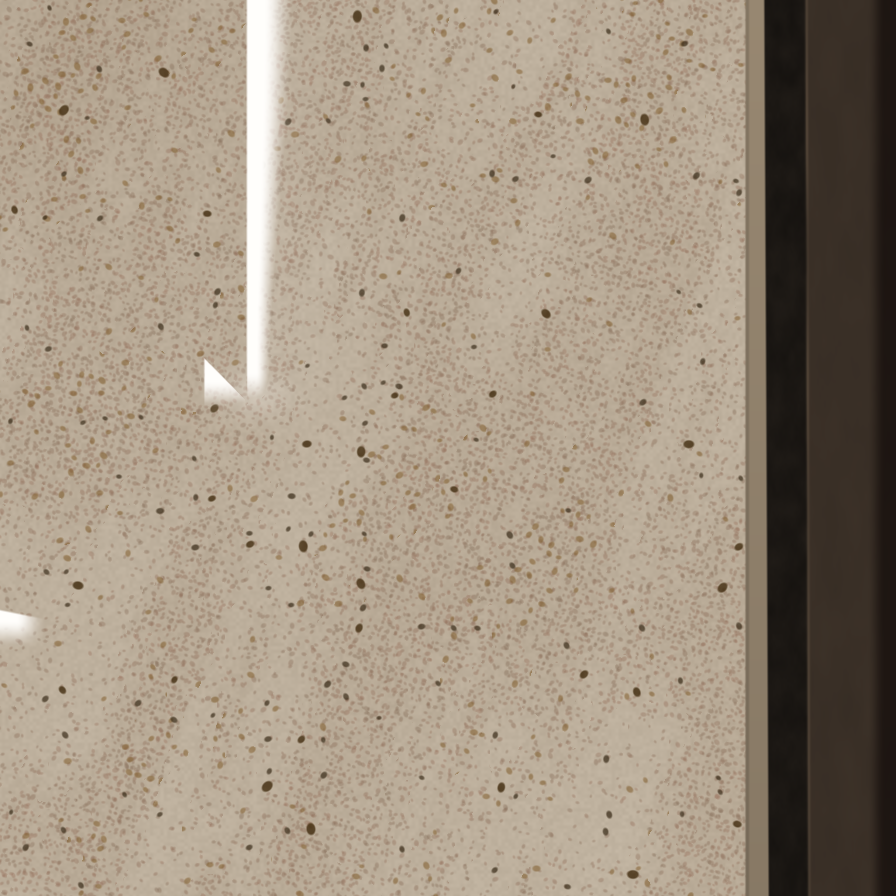
A three.js fragment shader for this texture:

```glsl
// Pale speckled stone slab with slanted veins and patches of reflected light,
// bordered on the right by a metal trim and a dark frame. Grains come from
// jittered cells thinned by stretched noise; light and frame from soft edges.
varying vec2 vUv;

const vec3 STONE = vec3(0.755, 0.705, 0.632);
const vec3 STONE_SHADE = vec3(0.69, 0.628, 0.545);
const vec3 GRAIN = vec3(0.53, 0.445, 0.365);
const vec3 OCHRE = vec3(0.50, 0.36, 0.17);
const vec3 FLECK = vec3(0.22, 0.165, 0.09);
const vec3 LIGHT = vec3(1.0, 0.995, 0.985);
const vec3 TRIM = vec3(0.51, 0.455, 0.38);
const vec3 GAP = vec3(0.105, 0.09, 0.075);
const vec3 FRAME = vec3(0.225, 0.185, 0.15);
const vec3 FRAME_END = vec3(0.115, 0.085, 0.07);
const vec3 RIM = vec3(0.42, 0.35, 0.28);
const vec2 VEIN_DIR = vec2(0.34, 0.94);
const float STONE_END = 0.832;
const float FRAME_START = 0.903;
const float STREAK_X = 0.2755;
const float STREAK_Y = 0.553;
const float EDGE = 0.0016;

float hash(vec2 p) {
  vec3 q = fract(vec3(p.xyx) * 0.1031);
  q += dot(q, q.yzx + 33.33);
  return fract((q.x + q.y) * q.z);
}

float noise(vec2 p) {
  vec2 i = floor(p), f = fract(p);
  f = f * f * (3.0 - 2.0 * f);
  return mix(mix(hash(i), hash(i + vec2(1.0, 0.0)), f.x),
             mix(hash(i + vec2(0.0, 1.0)), hash(i + 1.0), f.x), f.y);
}

float fbm(vec2 p) {
  float sum = 0.0, amp = 0.5;
  for (int i = 0; i < 4; i++) {
    sum += amp * noise(p);
    p = p * 2.03 + 17.3;
    amp *= 0.5;
  }
  return sum / 0.9375;
}

float above(float edge, float x) {
  return smoothstep(edge - EDGE, edge + EDGE, x);
}

float bump(float x, float width) {
  return exp(-x * x / (width * width));
}

// One jittered oval per cell, kept when its random value is below density.
float flecks(vec2 p, float cells, float radius, float density, float seed) {
  vec2 g = p * cells, id = floor(g) + seed;
  vec2 jitter = 0.3 + 0.4 * vec2(hash(id + 3.7), hash(id + 9.1));
  vec2 d = fract(g) - jitter;
  float turn = 6.2832 * hash(id + 21.0);
  d = mat2(cos(turn), sin(turn), -sin(turn), cos(turn)) * d;
  float r = radius * mix(0.6, 1.0, hash(id + 5.3));
  float soft = EDGE * cells;
  float oval = length(d * vec2(1.0, 1.35));
  return (1.0 - smoothstep(r - soft, r + soft, oval)) * step(hash(id), density);
}

vec3 stone(vec2 p) {
  // Veins are long noise cells in slanted coordinates.
  vec2 v = vec2(dot(p, vec2(VEIN_DIR.y, -VEIN_DIR.x)), dot(p, VEIN_DIR));
  float band = fbm(v * vec2(13.0, 3.5) + 4.0);
  float pale = bump(v.x - 0.405, 0.014) * (1.0 - smoothstep(0.25, 0.38, p.y));
  pale += bump(v.x - 0.31, 0.03) * smoothstep(0.5, 0.65, p.y);
  float busy = smoothstep(0.32, 0.68, band) * (1.0 - 0.75 * pale);

  float shade = 0.32 * busy + 0.25 * fbm(p * 7.0);
  shade += 0.3 * smoothstep(0.55, 1.0, p.y) * (1.0 - smoothstep(0.1, 0.4, p.x));
  vec3 col = mix(STONE, STONE_SHADE, shade);

  // Fine grains first, then ochre specks and rare dark flecks.
  for (int i = 0; i < 3; i++) {
    float k = float(i);
    float m = flecks(v + 0.37 * k, 150.0 - 25.0 * k, 0.36, 0.12 + 0.38 * busy, 40.0 * k);
    vec3 tint = mix(GRAIN, GRAIN + vec3(0.07, 0.0, 0.0), noise(p * 90.0));
    col = mix(col, tint, 0.42 * m);
  }
  float rust = smoothstep(0.48, 0.68, fbm(v * vec2(11.0, 5.0) + 31.0));
  col = mix(col, OCHRE, 0.55 * flecks(v, 75.0, 0.34, 0.03 + 0.3 * rust * busy, 150.0));
  col = mix(col, FLECK, 0.7 * flecks(p, 48.0, 0.21, 0.06, 210.0));
  col = mix(col, mix(FLECK, OCHRE, 0.3), 0.9 * flecks(p, 19.0, 0.13, 0.16, 270.0));
  return col + 0.035 * (noise(p * 260.0) - 0.5);
}

float reflectedLight(vec2 p) {
  // Tall streak: crisp on the left, spreading to the right towards the top.
  float d = p.x - STREAK_X;
  float width = mix(0.022, 0.042, smoothstep(STREAK_Y, 1.0, p.y));
  float core = 1.0 - smoothstep(0.45 * width, 1.35 * width, d);
  float halo = 0.3 * exp(-max(d, 0.0) / 0.035);
  float streak = above(0.0, d) * max(core, halo) * smoothstep(0.54, 0.585, p.y);
  // Small wedge beside its foot.
  float t = p.x - 0.228;
  float wedge = above(0.0, t) * (1.0 - above(0.047, t));
  wedge *= (1.0 - above(0.6 - 1.0 * t, p.y)) * smoothstep(0.54, 0.575, p.y);
  float foot = 0.3 * bump(length((p - vec2(0.285, 0.562)) * vec2(0.7, 1.0)), 0.028);
  // Patch entering from the left side.
  float patchTop = 0.319 - 0.2 * p.x;
  float side = (1.0 - above(patchTop, p.y)) * smoothstep(0.275, 0.308, p.y);
  side *= 1.0 - smoothstep(0.018, 0.052, p.x);
  return clamp(max(max(streak, wedge), max(foot, side)), 0.0, 1.0);
}

void main() {
  vec2 p = vUv;
  vec3 col = mix(stone(p), LIGHT, reflectedLight(p));

  // Trim, dark gap and frame, each covering the one before.
  vec3 trim = TRIM * (1.0 + 0.12 * p.y) * mix(0.9, 1.04, above(STONE_END + 0.004, p.x));
  col = mix(col, trim, above(STONE_END, p.x));
  vec3 gap = GAP * (0.75 + 0.5 * fbm(p * vec2(60.0, 35.0)));
  col = mix(col, gap, above(mix(0.858, 0.853, p.y), p.x));
  float frameX = FRAME_START - 0.003 * p.y;
  vec3 frame = mix(FRAME, FRAME_END, smoothstep(0.968, 0.988, p.x));
  frame *= 0.94 + 0.12 * fbm(p * vec2(40.0, 14.0));
  col = mix(col, frame, above(frameX, p.x));
  col = mix(col, RIM, 0.6 * bump(p.x - frameX, 0.0018) * (0.4 + 0.6 * noise(vec2(3.0, p.y * 7.0))));
  gl_FragColor = vec4(col, 1.0);
}
```
